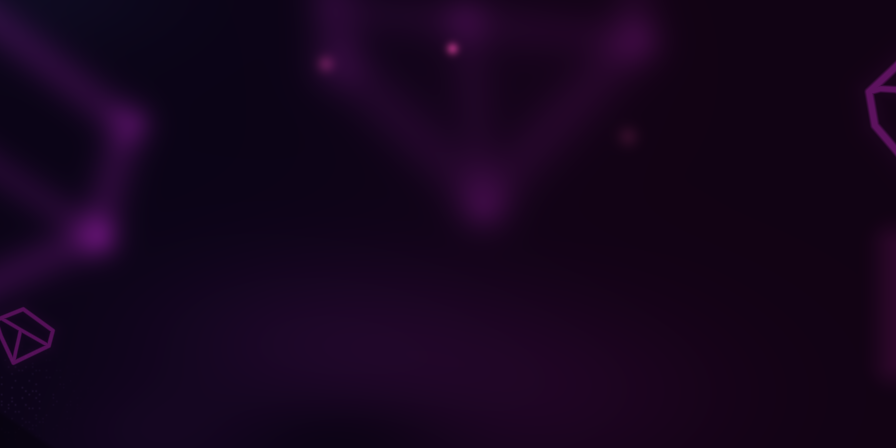
Write a Shadertoy shader that draws this background.

```glsl
const vec3 NAVY = vec3(0.042, 0.016, 0.088);
const vec3 PLUM = vec3(0.068, 0.010, 0.078);
const vec3 VIOLET = vec3(0.145, 0.025, 0.150);
const vec3 NEON = vec3(0.36, 0.07, 0.37);
const vec3 ROSE = vec3(0.42, 0.13, 0.26);

float hash(vec2 p) {
    return fract(sin(dot(p, vec2(127.1, 311.7))) * 43758.5);
}

float segmentDistance(vec2 p, vec2 a, vec2 b) {
    vec2 ab = b - a;
    float t = clamp(dot(p - a, ab) / dot(ab, ab), 0.0, 1.0);
    return length(p - a - ab * t);
}

float softGlow(float d, float radius) {
    float k = d / radius;
    return exp(-k * k);
}

float ellipseGlow(vec2 p, vec2 center, vec2 radius) {
    return softGlow(length((p - center) / radius), 1.0);
}

// Overlapping strokes add up, so corners glow brighter
float blurredPath(vec2 p, vec2 v[4], float radius) {
    float sum = 0.0;
    for (int i = 0; i < 3; i++) {
        sum += softGlow(segmentDistance(p, v[i], v[i + 1]), radius);
    }
    return sum;
}

// Thin stroke with a smooth edge and a faint halo
float neonPath(vec2 p, vec2 v[4], float width) {
    float d = 10.0;
    for (int i = 0; i < 3; i++) {
        d = min(d, segmentDistance(p, v[i], v[i + 1]));
    }
    float edge = max(width * 0.5, 1.0 / iResolution.y);
    return 1.0 - smoothstep(width - edge, width + edge, d)
         + 0.12 * softGlow(d, width * 4.0);
}

vec3 backdrop(vec2 p) {
    vec3 color = mix(NAVY, PLUM, smoothstep(0.3, 1.6, p.x));
    color += vec3(0.012, 0.026, 0.040) * ellipseGlow(p, vec2(0.08, 1.02), vec2(0.28, 0.14));
    // Low haze with a darker pocket
    float haze = ellipseGlow(p, vec2(0.72, 0.24), vec2(0.42, 0.20))
               + 0.8 * ellipseGlow(p, vec2(1.20, 0.12), vec2(0.42, 0.22))
               + 0.5 * ellipseGlow(p, vec2(0.34, 0.02), vec2(0.22, 0.12));
    haze -= 0.5 * ellipseGlow(p, vec2(0.80, 0.03), vec2(0.22, 0.09));
    return color + VIOLET * 0.42 * max(haze, 0.0);
}

float leftGem(vec2 p) {
    float rim = blurredPath(p, vec2[4](vec2(-0.06, 0.99), vec2(0.285, 0.72),
        vec2(0.215, 0.475), vec2(-0.08, 0.34)), 0.052);
    float facet = softGlow(segmentDistance(p, vec2(-0.08, 0.67), vec2(0.215, 0.475)), 0.048);
    return 0.78 * rim + 0.55 * facet;
}

float topGem(vec2 p) {
    float rim = blurredPath(p, vec2[4](vec2(0.74, 1.04), vec2(0.76, 0.86),
        vec2(1.08, 0.55), vec2(1.42, 0.91)), 0.065);
    float facets = blurredPath(p, vec2[4](vec2(0.75, 0.98), vec2(1.04, 0.95),
        vec2(1.41, 0.91), vec2(1.42, 1.06)), 0.060);
    float spine = softGlow(segmentDistance(p, vec2(1.04, 0.95), vec2(1.08, 0.55)), 0.055);
    return 0.42 * rim + 0.30 * facets + 0.28 * spine
         + 0.14 * ellipseGlow(p, vec2(1.08, 0.84), vec2(0.28, 0.24));
}

float smallLeftGem(vec2 p) {
    float rim = neonPath(p, vec2[4](vec2(-0.01, 0.285), vec2(0.052, 0.310),
        vec2(0.118, 0.262), vec2(0.109, 0.228)), 0.0045);
    float base = neonPath(p, vec2[4](vec2(0.109, 0.228), vec2(0.030, 0.190),
        vec2(0.002, 0.250), vec2(-0.01, 0.285)), 0.0045);
    float facets = neonPath(p, vec2[4](vec2(0.002, 0.290), vec2(0.046, 0.264),
        vec2(0.109, 0.228), vec2(0.118, 0.262)), 0.0040);
    float spine = neonPath(p, vec2[4](vec2(0.046, 0.264), vec2(0.042, 0.245),
        vec2(0.035, 0.215), vec2(0.030, 0.190)), 0.0040);
    return max(max(rim, base), max(facets, spine));
}

float smallRightGem(vec2 p) {
    float rim = neonPath(p, vec2[4](vec2(2.02, 0.87), vec2(1.940, 0.795),
        vec2(1.953, 0.720), vec2(2.03, 0.63)), 0.0085);
    float facets = neonPath(p, vec2[4](vec2(1.940, 0.795), vec2(1.965, 0.802),
        vec2(2.00, 0.800), vec2(2.04, 0.78)), 0.0070);
    return max(rim, facets);
}

void mainImage(out vec4 fragColor, in vec2 fragCoord) {
    vec2 p = fragCoord / iResolution.y;
    vec3 color = backdrop(p);

    // Defocused gems
    color += VIOLET * (leftGem(p) + topGem(p));
    vec2 q = abs(p - vec2(2.08, 0.32)) - vec2(0.08, 0.13);
    float blob = length(max(q, 0.0)) + min(max(q.x, q.y), 0.0);
    color += vec3(0.12, 0.02, 0.10) * (1.0 - smoothstep(-0.02, 0.085, blob));

    // Sharp gems
    color = mix(color, NEON, min(0.8 * smallLeftGem(p), 1.0));
    color = mix(color, NEON, min(0.9 * smallRightGem(p), 1.0));

    // Sparks
    color += ROSE * (softGlow(distance(p, vec2(1.010, 0.891)), 0.014)
           + 0.45 * softGlow(distance(p, vec2(0.727, 0.857)), 0.020)
           + 0.24 * softGlow(distance(p, vec2(1.402, 0.695)), 0.024));

    // Fine dust and a dark slope in the lower corner
    vec2 cell = p * 130.0;
    float speck = step(0.82, hash(floor(cell))) * softGlow(length(fract(cell) - 0.5), 0.3);
    color += vec3(0.06, 0.04, 0.08) * speck * ellipseGlow(p, vec2(0.04, 0.12), vec2(0.09, 0.07));
    color *= 1.0 - 0.3 * smoothstep(0.01, -0.01, p.y + 0.68 * p.x - 0.08);

    fragColor = vec4(color, 1.0);
}
```
